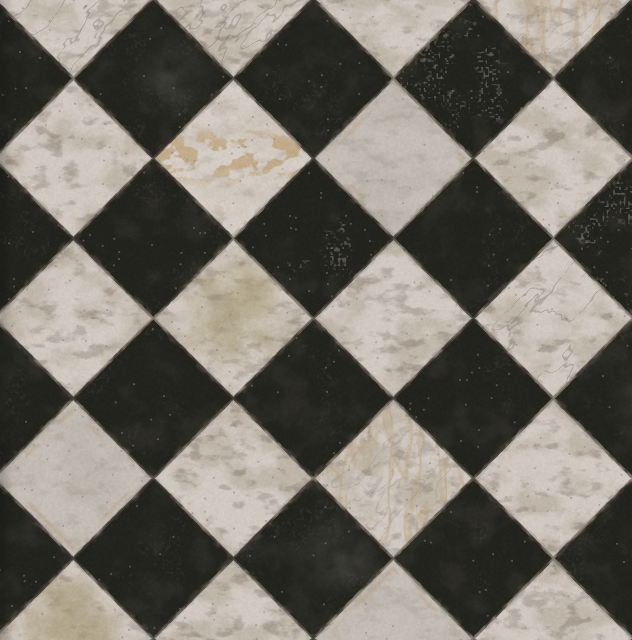
Reproduce this texture procedurally as a Shadertoy shader.

```glsl
// Worn checkerboard floor of black and marble tiles laid on the diagonal.
// A rotated grid gives tile cells; each cell picks a finish (stain, veins,
// scuffs...) from a modular index, and value noise supplies clouds and wear.

const float PITCH = 0.25;                   // diamond width, in canvas heights
const vec2 CORNER = vec2(0.4896, 0.5026);   // a point where four tiles meet
const float GROUT = 0.010;                  // half joint width, in tile sides

const vec3 MARBLE_LIGHT = vec3(0.815, 0.785, 0.755);
const vec3 MARBLE_WARM = vec3(0.705, 0.665, 0.605);
const vec3 MARBLE_GREY = vec3(0.735, 0.715, 0.690);
const vec3 VEIN_GREY = vec3(0.52, 0.50, 0.47);
const vec3 OCHRE = vec3(0.70, 0.59, 0.43);
const vec3 STAIN = vec3(0.64, 0.59, 0.44);
const vec3 SLATE_DARK = vec3(0.137, 0.139, 0.116);
const vec3 SLATE_LIGHT = vec3(0.190, 0.188, 0.162);
const vec3 DUST = vec3(0.46, 0.45, 0.41);
const vec3 JOINT_DARK = vec3(0.24, 0.215, 0.19);
const vec3 JOINT_LIGHT = vec3(0.50, 0.465, 0.42);

float hash(vec2 p) {
    vec3 q = fract(p.xyx * 0.1031);
    q += dot(q, q.yzx + 33.33);
    return fract((q.x + q.y) * q.z);
}

float noise(vec2 p) {
    vec2 i = floor(p), f = fract(p);
    f = f * f * (3.0 - 2.0 * f);
    return mix(mix(hash(i), hash(i + vec2(1, 0)), f.x),
               mix(hash(i + vec2(0, 1)), hash(i + vec2(1, 1)), f.x), f.y);
}

float fbm(vec2 p) {
    float sum = 0.0, amp = 0.53;
    for (int i = 0; i < 4; i++) {
        sum += amp * noise(p);
        p = mat2(1.6, 1.2, -1.2, 1.6) * p + 7.3;
        amp *= 0.5;
    }
    return sum;
}

// 1 when the finish index equals n
float isKind(float kind, float n) { return step(abs(kind - n), 0.5); }

// Thin lines along the mid level of a noise field
float veins(vec2 p, float width) {
    return 1.0 - smoothstep(0.0, width, abs(fbm(p) - 0.5));
}

// Small round dots; share is the fraction of grid squares that hold one
float specks(vec2 p, float share, float radius) {
    vec2 id = floor(p);
    vec2 centre = 0.3 + 0.4 * vec2(hash(id + 3.1), hash(id + 8.7));
    float dotMask = 1.0 - smoothstep(radius * 0.4, radius, length(fract(p) - centre));
    return dotMask * step(hash(id + 5.9), share);
}

// d: position in the tile, s: same with a per-tile offset, edge: distance to rim
vec3 marble(vec2 d, vec2 s, float edge, float kind) {
    float cloud = smoothstep(0.36, 0.72, fbm(s * vec2(6.0, 8.0)));
    float smudge = smoothstep(0.52, 0.78, fbm(s * vec2(11.0, 20.0) + 4.0));
    vec3 c = mix(MARBLE_LIGHT, MARBLE_WARM, 0.62 * cloud);
    c -= smudge * vec3(0.11, 0.115, 0.12);

    float grey = isKind(kind, 5.0) + isKind(kind, 8.0) + isKind(kind, 10.0);
    c = mix(c, MARBLE_GREY, 0.65 * grey);
    float frame = smoothstep(0.035, 0.0, abs(edge - 0.065)) * smoothstep(0.4, 0.6, noise(s * 7.0));
    c = mix(c, OCHRE, 0.35 * grey * frame);

    float stained = isKind(kind, 18.0) + isKind(kind, 2.0);
    float blot = smoothstep(0.42, 0.05, length(d - vec2(0.0, 0.06)) + 0.4 * (fbm(s * 8.0) - 0.5));
    c = mix(c, STAIN, 0.6 * stained * blot);

    float streaked = isKind(kind, 15.0) + isKind(kind, 16.0);
    c = mix(c, OCHRE, 0.38 * streaked * veins(s * vec2(9.0, 2.2), 0.09));
    float veined = isKind(kind, 3.0) + isKind(kind, 7.0);
    vec2 slant = vec2(d.x - d.y, d.x + d.y) + s - d;
    c = mix(c, VEIN_GREY, 0.5 * (veined + 0.5 * streaked) * veins(slant * vec2(5.0, 2.0), 0.022));

    float peeled = isKind(kind, 1.0);
    float flake = smoothstep(0.50, 0.60, fbm(s * vec2(11.0, 16.0))) * smoothstep(0.24, 0.05, abs(d.y - 0.02));
    c = mix(c, MARBLE_LIGHT + 0.03, 0.5 * peeled);
    c = mix(c, OCHRE + 0.04, 0.75 * peeled * flake);

    c = mix(c, VEIN_GREY, 0.5 * specks(s * 22.0, 0.06, 0.2));
    return c + 0.035 * (noise(s * 90.0) - 0.5);
}

vec3 slate(vec2 d, vec2 s, float kind) {
    vec3 c = mix(SLATE_DARK, SLATE_LIGHT, 0.7 * smoothstep(0.45, 0.8, fbm(s * 7.0)));
    float hazy = isKind(kind, 2.0) + isKind(kind, 11.0);
    c += 0.065 * hazy * smoothstep(0.33, 0.0, length(d - vec2(0.13, 0.02))) * fbm(s * 9.0 + 2.0) * 2.0;
    float scuffed = isKind(kind, 10.0) + isKind(kind, 0.0) + isKind(kind, 8.0);
    float patches = smoothstep(0.50, 0.68, fbm(s * 6.0 + 9.0));
    c = mix(c, DUST, (0.12 + 0.5 * scuffed) * patches * smoothstep(0.55, 0.9, noise(s * 75.0)));
    c = mix(c, DUST, 0.6 * specks(s * 26.0, 0.03 + 0.05 * scuffed, 0.24));
    return c + 0.018 * (noise(s * 90.0) - 0.5);
}

void mainImage(out vec4 fragColor, in vec2 fragCoord) {
    vec2 p = fragCoord / iResolution.y;
    vec2 u = (p - CORNER) / PITCH;
    float aa = 1.42 / (PITCH * iResolution.y);

    // Rotated grid: cell number, position in the tile, distance to its rim
    vec2 r = vec2(u.x + u.y, u.y - u.x);
    vec2 cell = floor(r), t = r - cell - 0.5;
    vec2 d = 0.5 * vec2(t.x - t.y, t.x + t.y);
    vec2 s = d + 4.0 + 17.0 * vec2(hash(cell + 40.3), hash(cell + 71.7));
    float edge = 0.5 - max(abs(t.x), abs(t.y));
    float kind = mod(5.0 * cell.x + cell.y, 23.0);
    float isMarble = mod(cell.x + cell.y, 2.0);
    vec3 color = isMarble > 0.5 ? marble(d, s, edge, kind) : slate(d, s, kind);

    // Worn rims: soft dirt on marble, chipped brown on slate
    float chips = smoothstep(0.42, 0.75, fbm(s * 16.0 + 1.0));
    float rim = 1.0 - smoothstep(GROUT, GROUT + 0.012 + 0.03 * chips, edge);
    color = mix(color, mix(JOINT_DARK + 0.07, VEIN_GREY, isMarble), rim * mix(0.65 * chips, 0.45, isMarble));

    // Joints, darker and lighter along their length
    float ragged = edge + 0.006 * (noise(r * 28.0 + 300.0) - 0.5);
    float joint = 1.0 - smoothstep(GROUT - 0.5 * aa, GROUT + 0.5 * aa, ragged);
    vec3 jointColor = mix(JOINT_DARK, JOINT_LIGHT, smoothstep(0.3, 0.75, fbm(r * 9.0 + 200.0)));
    color = mix(color, jointColor, 0.9 * joint);

    color *= mix(0.84, 1.0, smoothstep(0.0, 0.025, p.x));   // shade at the left
    fragColor = vec4(color, 1.0);
}
```
